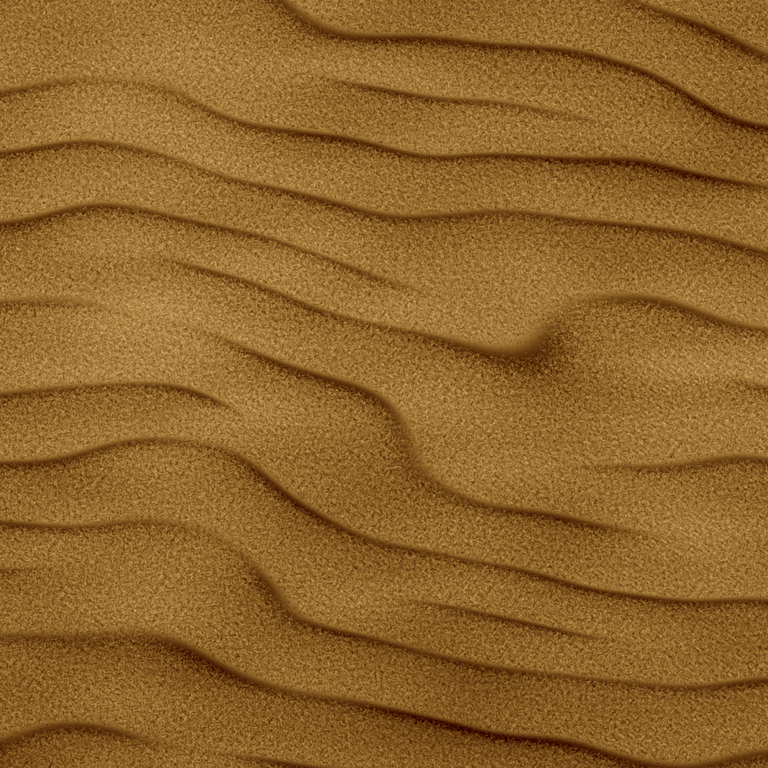
Reproduce this texture procedurally as a Shadertoy shader.

```glsl
// Wind-rippled golden sand with forking dark creases and fine grain.

vec2 hash2(vec2 p) {
    p = vec2(dot(p, vec2(127.1, 311.7)), dot(p, vec2(269.5, 183.3)));
    return fract(sin(p) * 43758.545);
}

// Gradient noise, roughly -0.7 to 0.7
float noise(vec2 p) {
    vec2 i = floor(p), f = fract(p);
    vec2 u = f * f * f * (f * (f * 6.0 - 15.0) + 10.0);
    vec2 e = vec2(0.0, 1.0);
    float a = dot(hash2(i) * 2.0 - 1.0, f);
    float b = dot(hash2(i + e.yx) * 2.0 - 1.0, f - e.yx);
    float c = dot(hash2(i + e.xy) * 2.0 - 1.0, f - e.xy);
    float d = dot(hash2(i + e.yy) * 2.0 - 1.0, f - e.yy);
    return mix(mix(a, b, u.x), mix(c, d, u.x), u.y);
}

float sandGrain(vec2 p) {
    vec2 q = mat2(0.8, 0.6, -0.6, 0.8) * p;
    return 0.5 * noise(q * 190.0) + 0.75 * noise(q * 365.0 + 17.0);
}

// x: ripple phase rising up the canvas, y: crease strength
vec2 ripples(vec2 p) {
    float phase = 10.5 * p.y + 1.9 * p.x;
    phase += 1.3 * noise(p * vec2(2.2, 2.4) + 4.0);
    phase += 0.35 * noise(p * vec2(5.0, 6.0) + 9.0);
    float strength = smoothstep(-0.5, 0.2, noise(p * vec2(3.0, 9.0) + 31.0));

    // Each swirl adds one turn of phase, so a crease ends at its centre
    for (int i = 0; i < 12; i++) {
        float n = float(i);
        vec2 centre = vec2(fract(n * 0.618 + 0.23), (n + hash2(vec2(n, 5.0)).y) / 12.0);
        vec2 d = (p - centre) * vec2(0.28, 1.0);
        float turn = i % 2 == 0 ? 1.0 : -1.0;
        phase += turn * atan(d.y, d.x) / 6.2831853;
        strength *= smoothstep(0.0, 0.045, length(d));
    }
    return vec2(phase, strength);
}

void mainImage(out vec4 fragColor, in vec2 fragCoord) {
    vec2 p = fragCoord / iResolution.y;
    float grain = sandGrain(p);
    vec2 ripple = ripples(p);

    // Distance below the crease, in ripple periods
    float below = fract(-ripple.x + 0.09 * grain);
    float above = 1.0 - below;
    float crease = exp(-below * below / 0.007) + exp(-above * above / 0.003);
    crease = min(crease, 1.0);
    float shadow = max(exp(-2.6 * below), smoothstep(0.1, 0.0, above));

    // Broad light: a bright middle band and a dimmer foreground
    float light = 0.68 + 0.3 * noise(p * vec2(1.8, 3.0) + 52.0);
    light += 0.17 * exp(-pow((p.y - 0.54) / 0.13, 2.0));
    light -= 0.16 * smoothstep(0.5, 0.0, p.y);
    light += 0.2 * noise(p * vec2(6.0, 16.0));

    light -= ripple.y * (0.38 * crease + 0.43 * shadow);
    light += grain * mix(0.6, 1.05, smoothstep(0.0, 0.6, light));

    // Brown shade to pale gold
    vec3 sand = mix(vec3(0.35, 0.18, 0.04), vec3(0.71, 0.55, 0.30), light);
    sand += vec3(0.01, 0.01, -0.02) * 4.0 * light * (1.0 - light);
    fragColor = vec4(clamp(sand, 0.0, 1.0), 1.0);
}
```
